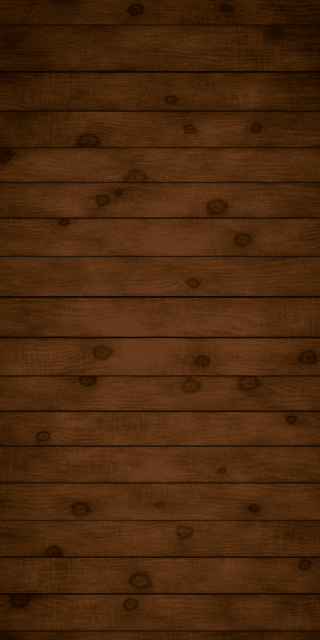
This texture is drawn by a Shadertoy shader. Its source:

```glsl
// Dark brown horizontal wooden planks with grain, knots, worn patches and a vignette.
#define FIRST_SEAM 0.078     // depth of the top seam, canvas width = 1
#define PLANK_PITCH 0.1183   // mean plank height
#define SEAM_WIDTH 0.0023    // half width of a gap
#define GRAIN_LINES 62.0     // growth lines per unit height
#define KNOT_SLOTS 3         // possible knots along a plank
#define KNOT_CHANCE 0.62
#define WEAR 0.30            // strength of mottled wear
#define DARK_WOOD vec3(0.12, 0.045, 0.0)
#define LIGHT_WOOD vec3(0.40, 0.225, 0.115)
#define GAP_COLOR vec3(0.055, 0.02, 0.0)

float hash(vec2 p) {
    vec3 q = fract(vec3(p.xyx) * 0.1031);
    q += dot(q, q.yzx + 33.33);
    return fract((q.x + q.y) * q.z);
}

// Gradient noise, roughly -0.7 to 0.7
float cornerSlope(vec2 cell, vec2 offset) {
    float angle = 6.2832 * hash(cell);
    return dot(vec2(cos(angle), sin(angle)), offset);
}

float noise(vec2 p) {
    vec2 i = floor(p), f = p - i;
    vec2 u = f * f * f * (f * (f * 6.0 - 15.0) + 10.0);
    vec2 e = vec2(1.0, 0.0);
    return mix(mix(cornerSlope(i, f), cornerSlope(i + e, f - e), u.x),
               mix(cornerSlope(i + e.yx, f - e.yx), cornerSlope(i + 1.0, f - 1.0), u.x), u.y);
}

float fbm(vec2 p) {
    float sum = 0.0, amp = 1.0;
    for (int i = 0; i < 4; i++) {
        sum += amp * noise(p);
        p = p * 2.03 + 17.3;
        amp *= 0.6;
    }
    return sum;
}

// Depth of seam k below the top edge; plank heights drift along the wall
float seamDepth(float k) {
    float drift = 0.0221 * (1.0 - smoothstep(9.0, 17.0, k));
    float sway = 0.0104 * (1.0 - smoothstep(9.0, 14.0, k)) * cos((k - 2.0) * 0.938);
    return FIRST_SEAM + k * PLANK_PITCH + clamp(k, 0.0, 1.0) * (drift + sway);
}

// Gap coverage (x) and soft shadow (y) at distance d from seam k
vec2 seamMask(float d, float k, float px) {
    float strength = mix(0.5, 1.0, hash(vec2(k, 71.0)));
    float width = SEAM_WIDTH * mix(0.65, 1.2, strength);
    float gap = 1.0 - smoothstep(width - px, width + px, abs(d));
    return strength * vec2(gap, exp(-abs(d) / 0.009));
}

void mainImage(out vec4 fragColor, in vec2 fragCoord) {
    vec2 uv = fragCoord / iResolution.xy;
    vec2 p = vec2(uv.x, 2.0 * (1.0 - uv.y));
    float px = 1.0 / iResolution.y;

    // Plank index and the seams that bound it
    float depth = p.y + 0.0012 * noise(vec2(p.x * 9.0, floor(p.y * 8.0)));
    float k = floor((depth - FIRST_SEAM) / PLANK_PITCH);
    if (depth < seamDepth(k)) k -= 1.0;
    float top = seamDepth(k), bottom = seamDepth(k + 1.0);
    vec2 seed = vec2(k * 7.31 + 40.0, k * 3.17 + 20.0);

    // Knots bend the growth lines and darken the wood
    float bend = 0.0, knotTone = 0.0;
    for (int i = 0; i < KNOT_SLOTS; i++) {
        vec2 id = vec2(float(i) + 5.0, k + 30.0);
        float present = step(hash(id), KNOT_CHANCE);
        vec2 center = vec2((float(i) + hash(id + 11.0)) / float(KNOT_SLOTS),
                           mix(top, bottom, mix(0.1, 0.9, hash(id + 23.0))));
        float radius = mix(0.010, 0.024, pow(hash(id + 37.0), 1.5));
        vec2 q = (p - center) * vec2(0.85, 1.1);
        float r = length(q + 0.008 * vec2(noise(p * 38.0), noise(p * 38.0 + 9.0))) / radius;
        float flow = length(q * vec2(0.45, 1.0)) / radius;
        bend += present * 2.8 * exp(-flow * flow * 0.35);
        float rim = exp(-pow((r - 1.0) * 2.8, 2.0));
        float heart = exp(-r * r * 5.0);
        knotTone += present * (0.36 * rim + 0.30 * heart + 0.20 * exp(-r * r * 0.13));
    }

    // Growth lines, fibres, saw marks and blotches
    vec2 g = p + seed;
    float warp = 3.2 * noise(g * vec2(2.6, 9.0)) + 0.5 * noise(g * vec2(14.0, 30.0));
    float rings = sin(6.2832 * (p.y * GRAIN_LINES + warp + bend));
    float ringFade = smoothstep(-0.25, 0.4, noise(g * vec2(3.5, 10.0) + 6.0));
    float fibre = noise(g * vec2(16.0, 170.0)) + 0.6 * noise(g * vec2(45.0, 260.0));
    float sawArea = smoothstep(0.0, 0.35, noise(g * vec2(3.0, 5.0) + 31.0));
    float saw = noise(g * vec2(125.0, 14.0)) * sawArea;
    float speckle = noise(g * vec2(110.0, 170.0));
    float blotch = fbm(g * vec2(5.0, 11.0) + 3.0);

    // Broad light falls off from just below the middle
    vec2 v = uv - vec2(0.5, 0.44);
    float tone = 1.0 - 1.35 * v.x * v.x - 1.6 * v.y * v.y;
    tone += 0.13 * (hash(seed) - 0.55);
    tone += WEAR * blotch + 0.13 * fibre + 0.16 * saw + 0.17 * speckle;
    tone += 0.075 * rings * ringFade - knotTone - 0.06;

    // Seams at both plank edges
    vec2 seams = max(seamMask(depth - top, k, px), seamMask(bottom - depth, k + 1.0, px));
    tone = clamp(tone - 0.24 * seams.y, 0.0, 1.0);

    vec3 color = mix(DARK_WOOD, LIGHT_WOOD, vec3(tone, tone, tone * tone));
    color = mix(color, GAP_COLOR, 0.95 * seams.x);
    fragColor = vec4(color, 1.0);
}
```
